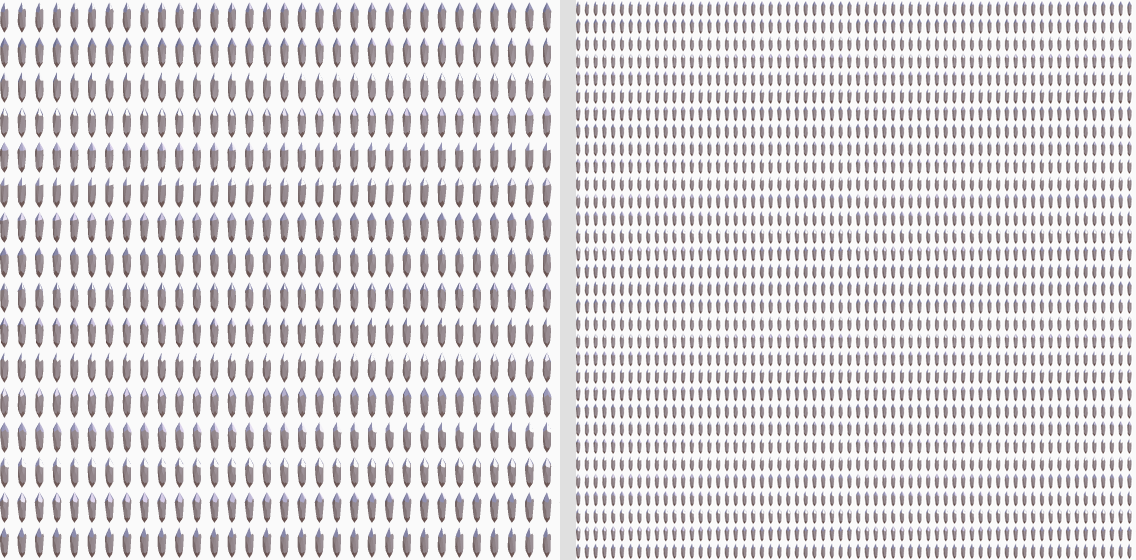
Left, the tile; right, the same tile 2 across and 2 down.
Reproduce this pattern procedurally as a three.js fragment shader.

```glsl
varying vec2 vUv;

const float TAU = 6.2831853;
const vec2 GRID = vec2(32.0, 16.0);
const float SIDES = 6.0;
const float HALF_HEIGHT = 0.44;
const vec3 PAPER = vec3(0.98);

float hash(vec2 p) {
  return fract(sin(dot(p, vec2(127.1, 311.7))) * 4375.85);
}

// Slope and reach of a facet plane: radius + slope * height = reach
vec2 facetPlane(float ring, float jitter) {
  if (ring < 0.5) {
    float cap = 0.46 + 0.16 * jitter;
    return vec2(cap, cap * HALF_HEIGHT);
  }
  if (ring < 1.5) return vec2(0.04 + 0.12 * jitter, 0.112);
  if (ring < 2.5) return vec2(-0.11 + 0.1 * jitter, 0.113);
  float point = 0.55 + 0.14 * jitter;
  return vec2(-point, point * HALF_HEIGHT);
}

// Taupe body, blue cap with a passing glint, brown point
vec3 facetColor(vec3 normal, float tone) {
  float light = dot(normal, normalize(vec3(0.45, 0.4, 0.8)));
  float diffuse = clamp(light * 0.9 + 0.3 * (tone - 0.5), 0.0, 1.0);
  vec3 body = mix(vec3(0.45, 0.39, 0.39), vec3(0.65, 0.61, 0.64), diffuse);
  vec3 point = mix(vec3(0.39, 0.30, 0.29), vec3(0.48, 0.40, 0.39), diffuse);
  vec3 cap = mix(vec3(0.40, 0.41, 0.54), vec3(0.63, 0.62, 0.75), diffuse);
  cap = mix(cap, vec3(0.87, 0.83, 0.93), smoothstep(0.86, 0.95, light));
  cap = mix(cap, PAPER, smoothstep(0.94, 0.98, light));
  vec3 color = mix(body, point, smoothstep(0.05, 0.4, -normal.y));
  return mix(color, cap, smoothstep(0.15, 0.3, normal.y));
}

// Front view of a convex crystal bounded by four rings of planes
vec3 crystal(vec2 p, float turn) {
  if (abs(p.x) > 0.16 || abs(p.y) > HALF_HEIGHT) return PAPER;
  float front = 10.0;
  float back = -10.0;
  vec3 normal = vec3(0.0, 0.0, 1.0);
  float tone = 0.5;
  for (float ring = 0.0; ring < 4.0; ring++) {
    for (float side = 0.0; side < SIDES; side++) {
      vec2 id = vec2(side, ring);
      float jitter = hash(id + 3.7) - 0.5;
      vec2 plane = facetPlane(ring, jitter);
      float stagger = ring > 1.5 && ring < 2.5 ? 0.5 : 0.0;
      float skew = 0.25 * (hash(id + 8.3) - 0.5);
      float angle = TAU / SIDES * (side + 0.42 + stagger + skew) - turn;
      vec3 facing = vec3(sin(angle), plane.x, cos(angle));
      float depth = (plane.y - dot(facing.xy, p)) / facing.z;
      if (facing.z < 0.0) {
        back = max(back, depth);
      } else if (depth < front) {
        front = depth;
        normal = normalize(facing);
        tone = hash(id + 1.9);
      }
    }
  }
  return front > back ? facetColor(normal, tone) : PAPER;
}

// One full turn spread over all cells, read from the top row down
vec3 crystalGrid(vec2 uv) {
  vec2 grid = uv * GRID + vec2(0.25, 0.0);
  vec2 cell = mod(floor(grid), GRID);
  vec2 local = fract(grid) - 0.5;
  local.x *= GRID.y / GRID.x;
  float frame = (GRID.y - 1.0 - cell.y) * GRID.x + cell.x;
  return crystal(local, TAU * frame / (GRID.x * GRID.y));
}

void main() {
  // Average a 3 by 3 block of samples to smooth every edge
  vec2 footprint = fwidth(vUv);
  vec3 sum = vec3(0.0);
  for (float j = -1.0; j < 2.0; j++) {
    for (float i = -1.0; i < 2.0; i++) {
      sum += crystalGrid(vUv + vec2(i, j) / 3.0 * footprint);
    }
  }
  gl_FragColor = vec4(sum / 9.0, 1.0);
}
```
